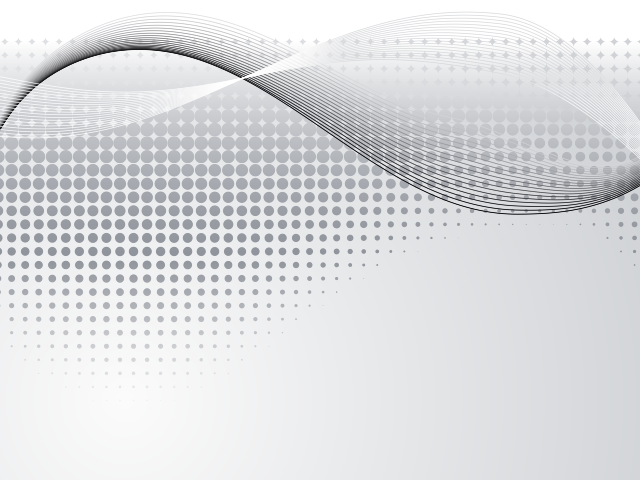
Write a WebGL 2 fragment shader that draws this background.

```glsl
#version 300 es
precision highp float;

uniform vec2 u_resolution;
out vec4 outColor;

const float PI = 3.14159;
const vec2 CANVAS = vec2(768.0, 576.0);   // design units, y pointing down
const float PITCH = 16.25;                // halftone spacing
const int STRANDS = 19;

const vec3 WHITE = vec3(1.0);
const vec3 PAPER = vec3(0.985);
const vec3 SILVER = vec3(0.815, 0.825, 0.84);
const vec3 SLATE = vec3(0.565, 0.58, 0.61);
const vec3 INK = vec3(0.09, 0.09, 0.1);
const vec3 MIST = vec3(0.83, 0.835, 0.845);

float bell(float x, float center, float width) {
    float d = (x - center) / width;
    return exp(-d * d);
}

// Cosine whose crest (smallest y) lies at the given x
float swing(float x, float crest, float halfPeriod, float middle, float height) {
    return middle - height * cos(PI * (x - crest) / halfPeriod);
}

// Soft light from the lower left, fading to white at the top
vec3 backdrop(vec2 p) {
    float reach = length(p - vec2(150.0, 480.0)) / 670.0;
    vec3 color = mix(PAPER, SILVER, clamp(reach, 0.0, 1.0));
    return mix(WHITE, color, smoothstep(40.0, 45.0, p.y));
}

// Lower limit of the halftone for each column
float dotLimit(float x) {
    return 265.0 + 235.0 * bell(x, 160.0, 255.0) + 85.0 * bell(x, 800.0, 70.0);
}

float dotRadius(vec2 center) {
    float limit = dotLimit(center.x);
    float fullRow = mix(175.0, 135.0, smoothstep(430.0, 600.0, center.x));
    float growth = clamp((limit - center.y) / (limit - fullRow), 0.0, 1.0);
    return 8.1 * pow(growth, 0.72) + 0.008 * max(fullRow - center.y, 0.0);
}

vec3 dotColor(float y) {
    float rise = clamp((310.0 - y) / 262.0, 0.0, 1.0);
    float fall = clamp((y - 310.0) / 190.0, 0.0, 1.0);
    return mix(mix(SLATE, WHITE, pow(rise, 1.5)), PAPER, fall);
}

float dotMask(vec2 p, float pixel) {
    vec2 phase = vec2(0.86, 0.57);
    vec2 center = (floor(p / PITCH - phase + 0.5) + phase) * PITCH;
    float radius = dotRadius(center);
    float edge = length(p - center) - radius;
    return (1.0 - smoothstep(-0.6 * pixel, 0.6 * pixel, edge)) * smoothstep(0.1, 0.8, radius);
}

// Dark ribbon: s = 0 is the inked edge, s = 1 the pale one
float darkStrand(float x, float s) {
    float edge = swing(x, 165.0, 455.0, 158.0, 99.0)
        + 39.0 * exp(-x / 35.0) + 13.0 * smoothstep(620.0, 768.0, x);
    float thickness = 15.0 + 0.16 * x - 105.0 * smoothstep(540.0, 790.0, x);
    float crowding = mix(1.6, 1.0, smoothstep(200.0, 420.0, x));
    return edge - thickness * pow(s, crowding);
}

// Pale ribbon: two crossing waves that pinch together
float paleStrand(float x, float s) {
    float steep = swing(x, 560.0, 520.0, 90.0, 75.5);
    float shallow = swing(x, 460.0, 310.0, 91.0, 19.5);
    float drop = max(x - 600.0, 0.0) / 168.0;
    return mix(steep, shallow, s) + 80.0 * drop * drop;
}

// Antialiased line from a curve height and its slope
float strandLine(float y, float curve, float slope, float width, float pixel) {
    float d = abs(y - curve) * inversesqrt(1.0 + slope * slope);
    float visible = min(width / pixel, 1.0);
    float halfWidth = 0.5 * max(width, pixel);
    return visible * (1.0 - smoothstep(halfWidth - 0.5 * pixel, halfWidth + 0.5 * pixel, d));
}

vec3 drawDarkRibbon(vec3 color, vec2 p, float pixel) {
    for (int i = STRANDS - 1; i >= 0; i--) {
        float s = float(i) / float(STRANDS - 1);
        float curve = darkStrand(p.x, s);
        float slope = darkStrand(p.x + 1.0, s) - curve;
        float line = strandLine(p.y, curve, slope, 1.25, pixel);
        color = mix(color, mix(INK, MIST, s), line * (1.0 - 0.4 * s));
    }
    return color;
}

vec3 drawPaleRibbon(vec3 color, vec2 p, float pixel) {
    float grayness = smoothstep(350.0, 430.0, p.x) * (1.0 - smoothstep(75.0, 130.0, p.y));
    for (int i = 0; i < STRANDS; i++) {
        float s = float(i) / float(STRANDS - 1);
        float curve = paleStrand(p.x, s);
        float slope = paleStrand(p.x + 1.0, s) - curve;
        float line = strandLine(p.y, curve, slope, 1.1, pixel);
        color = mix(color, mix(WHITE, MIST, grayness), 0.75 * line);
    }
    return color;
}

void main() {
    float pixel = CANVAS.y / u_resolution.y;
    vec2 p = vec2(gl_FragCoord.x, u_resolution.y - gl_FragCoord.y) * pixel;
    vec3 color = mix(backdrop(p), dotColor(p.y), dotMask(p, pixel));
    color = drawDarkRibbon(color, p, pixel);
    color = drawPaleRibbon(color, p, pixel);
    outColor = vec4(color, 1.0);
}
```
